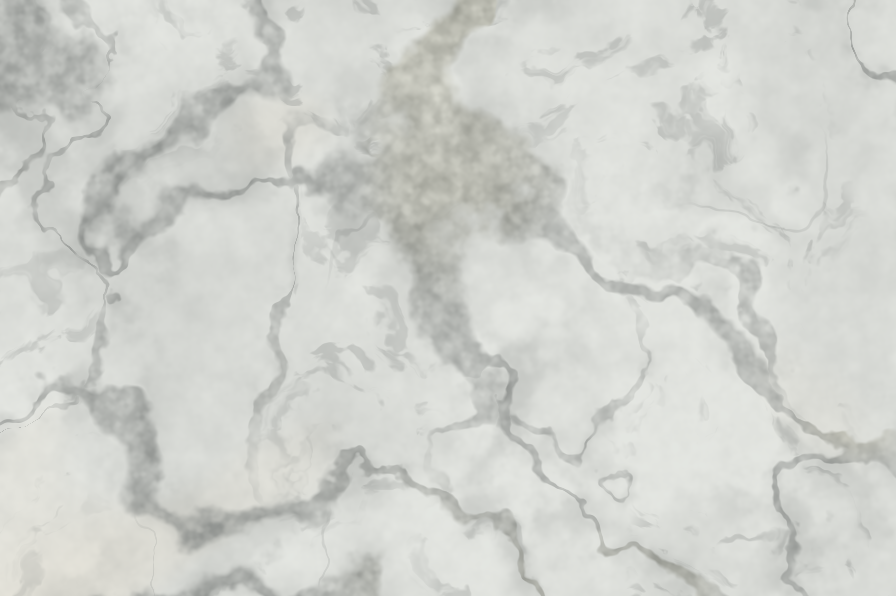
Reproduce this texture procedurally as a Shadertoy shader.

```glsl
// Pale marble slab with ragged grey veins, hairline cracks, crumbs and cream stains.

const vec3 PALE = vec3(0.892, 0.900, 0.882);
const vec3 VEIN_GREY = vec3(0.570, 0.582, 0.570);
const vec3 CREAM = vec3(0.895, 0.875, 0.825);
const vec3 OLIVE_TINT = vec3(0.012, 0.004, -0.022);

const vec2 MAJOR_SCALE = vec2(1.7, 2.6);
const vec2 MINOR_SCALE = vec2(3.4, 4.8);
const vec2 HAIR_SCALE = vec2(2.6, 2.2);
const vec2 CRUMB_SCALE = vec2(15.0, 25.0);
const vec2 MAJOR_WIDTH = vec2(0.02, 0.15);   // thinnest, thickest
const vec2 MINOR_WIDTH = vec2(0.015, 0.10);
const float HAIR_WIDTH = 0.016;

const float CLOUD_LEVEL = 0.10;
const float CLOUD_CONTRAST = 0.23;
const float MAJOR_STRENGTH = 0.50;
const float MINOR_STRENGTH = 0.38;
const float HALO_STRENGTH = 0.20;
const float HAIR_STRENGTH = 0.20;
const float CRUMB_STRENGTH = 0.30;
const float GRAIN_STRENGTH = 0.28;

// Integer hash, returns -1..1
float hash(vec2 cell) {
    uvec2 u = uvec2(ivec2(cell)) * uvec2(1597u, 3812u);
    uint n = (u.x ^ (u.y + 7919u)) * 1664525u + 1013904u;
    n = (n ^ (n >> 15)) * 73244475u;
    n = (n ^ (n >> 13)) * 73244475u;
    n ^= n >> 16;
    return float(n & 65535u) / 32767.5 - 1.0;
}

float noise(vec2 p) {
    vec2 i = floor(p), f = fract(p);
    vec2 w = f * f * f * (f * (f * 6.0 - 15.0) + 10.0);
    float low = mix(hash(i), hash(i + vec2(1, 0)), w.x);
    float high = mix(hash(i + vec2(0, 1)), hash(i + vec2(1, 1)), w.x);
    return mix(low, high, w.y);
}

float fbm(vec2 p, int octaves) {
    const mat2 TURN = mat2(1.6, 1.2, -1.2, 1.6);
    float sum = 0.0, amplitude = 0.5;
    for (int i = 0; i < octaves; i++) {
        sum += amplitude * noise(p);
        p = TURN * p + 17.3;
        amplitude *= 0.5;
    }
    return sum;
}

vec2 fbm2(vec2 p, int octaves) {
    return vec2(fbm(p, octaves), fbm(p + 41.7, octaves));
}

// Beds run level near the top and arch over the lower half
vec2 flow(vec2 p) {
    float lower = 1.0 - smoothstep(0.0, 1.1, p.y);
    float arch = sqrt((p.x - 0.6) * (p.x - 0.6) + 0.02);
    return vec2(p.x, p.y - 0.12 * p.x + 0.55 * lower * arch);
}

// x: dark core, y: soft halo around the zero line of a noise field
vec2 vein(vec2 q, vec2 p, vec2 widths, float ragged, float seed) {
    float field = (noise(q + seed) + 0.5 * noise(q * 2.1 + seed + 9.0)) / 1.5;
    float presence = smoothstep(-0.40, 0.15, noise(p * 2.3 + seed * 1.7));
    float swell = smoothstep(-0.5, 0.6, noise(p * 4.5 + seed * 2.3));
    float width = mix(widths.x, widths.y, swell);
    float d = abs(field) + ragged * swell;
    float core = 1.0 - smoothstep(0.4 * width, width, d);
    float halo = 1.0 - smoothstep(0.0, 0.25, abs(field));
    return vec2(core, halo) * presence;
}

void mainImage(out vec4 fragColor, in vec2 fragCoord) {
    vec2 p = fragCoord / iResolution.y;

    // Warped bedding coordinates
    vec2 warp = 0.15 * fbm2(p * 3.0 + 5.0, 4) + 0.045 * fbm2(p * 13.0, 4);
    vec2 bed = flow(p) + warp;
    float mottle = fbm(p * 15.0 + 3.0, 4);
    float grain = fbm(p * 60.0 + 11.0, 2);

    // Veins
    vec2 major = vein(bed * MAJOR_SCALE, p, MAJOR_WIDTH, 0.10 * mottle, 23.0);
    vec2 minor = vein(bed * MINOR_SCALE, p, MINOR_WIDTH, 0.12 * mottle, 61.0);
    float halo = max(major.y, 0.7 * minor.y) * smoothstep(-0.25, 0.35, mottle);

    // Hairline cracks
    vec2 crack = (p + 0.7 * warp) * HAIR_SCALE + 83.0;
    float hair = 1.0 - smoothstep(0.25 * HAIR_WIDTH, HAIR_WIDTH, abs(noise(crack)));
    hair *= smoothstep(-0.2, 0.3, noise(p * 3.1 + 29.0));

    // Crumbs gathered in drifting clusters
    float cluster = smoothstep(-0.15, 0.45, noise(bed * 3.3 + 47.0));
    float crumbs = cluster * smoothstep(0.18, 0.46, fbm(bed * CRUMB_SCALE, 4));

    // Total darkness
    float core = max(major.x, minor.x);
    float clouds = fbm(p * 3.5 + 71.0, 5) + 0.35 * mottle;
    float dark = CLOUD_LEVEL + CLOUD_CONTRAST * clouds;
    dark = max(dark, 0.02) + 0.05 * grain;
    dark += max(MAJOR_STRENGTH * major.x, MINOR_STRENGTH * minor.x);
    dark += HALO_STRENGTH * halo * (1.0 - 0.5 * core);
    dark += (HAIR_STRENGTH * hair + CRUMB_STRENGTH * crumbs) * (1.0 - core);
    dark += GRAIN_STRENGTH * core * (grain + 0.4 * mottle);

    // Colour with cream stains and an olive cast in some veins
    float stain = smoothstep(0.22, 0.55, noise(flow(p) * vec2(2.2, 4.0) + 0.8 * warp + 97.0));
    vec3 colour = mix(PALE, CREAM, 0.6 * stain);
    colour = mix(colour, VEIN_GREY, clamp(dark, 0.0, 1.0));
    colour += OLIVE_TINT * core * smoothstep(0.0, 0.5, noise(p * 2.7 + 13.0));
    fragColor = vec4(colour, 1.0);
}
```
